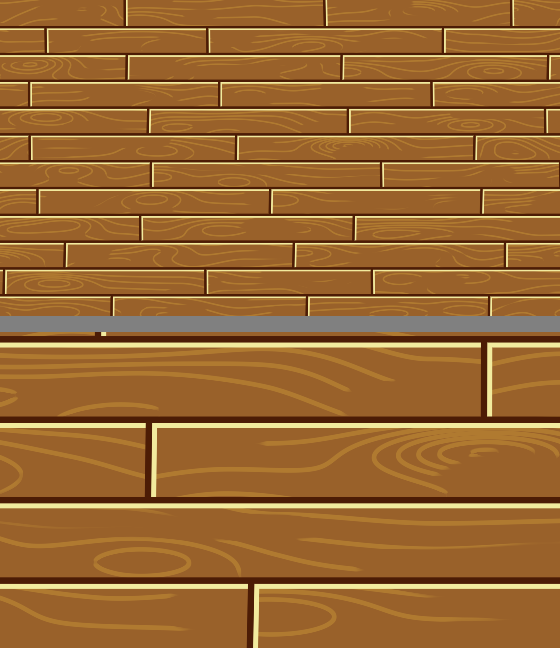
Top, the full canvas; bottom, a detail of the centre.
A WebGL 2 fragment shader for this texture:

```glsl
#version 300 es
precision highp float;

uniform vec2 u_resolution;
out vec4 outColor;

// Lengths are in board heights
const float ROWS = 11.787;
const float ROW_SHIFT = 0.014;
const float GAP = 0.074;
const float BEVEL = 0.062;
const float FIRST_JOINT = 1.96;
const float BOARD_LENGTH = 7.56;
const float STAGGER = 3.68;
const float DRIFT = 0.245;
const float JITTER = 2.1;
const float TILT = 0.05;
const float GRAIN_WIDTH = 0.058;
const float GRAIN_DENSITY = 3.0;
const float GRAIN_WAVE = 2.4;
const int KNOTS = 2;
const vec2 KNOT_SIZE = vec2(1.25, 0.3);

const vec3 WOOD = vec3(0.600, 0.380, 0.165);
const vec3 GRAIN = vec3(0.690, 0.480, 0.190);
const vec3 SHADOW = vec3(0.300, 0.110, 0.020);
const vec3 HIGHLIGHT = vec3(0.950, 0.920, 0.620);

float hash(vec2 p) {
    vec3 q = fract(p.xyx * 0.1031);
    q += dot(q, q.yzx + 33.33);
    return fract((q.x + q.y) * q.z);
}

float noise(vec2 p) {
    vec2 i = floor(p), f = fract(p);
    f = f * f * (3.0 - 2.0 * f);
    float low = mix(hash(i), hash(i + vec2(1, 0)), f.x);
    float high = mix(hash(i + vec2(0, 1)), hash(i + vec2(1, 1)), f.x);
    return mix(low, high, f.y);
}

// Position of the k-th joint in a row, leaning a little with height
float jointX(float k, float row, float y) {
    vec2 id = vec2(k + 17.0, row + 5.0);
    float alternate = STAGGER * (1.0 - mod(row, 2.0));
    float lean = TILT * (hash(id + 61.0) - 0.5) * (y - 0.5);
    return FIRST_JOINT + BOARD_LENGTH * k + alternate
         + DRIFT * (row - 5.5) + JITTER * (hash(id) - 0.5) + lean;
}

// Height field whose contours are the grain; knots close them into loops
float grainField(vec2 q, vec2 seed) {
    float field = GRAIN_DENSITY * q.y
                + GRAIN_WAVE * noise(q * vec2(0.5, 0.7) + seed * 7.3);
    for (int i = 0; i < KNOTS; i++) {
        vec2 id = seed + float(i) * 23.0;
        vec2 center = vec2(hash(id + 3.0) * BOARD_LENGTH, 0.25 + 0.5 * hash(id + 9.0));
        vec2 d = (q - center) / KNOT_SIZE;
        field += (1.4 + 1.4 * hash(id + 15.0)) * exp(-dot(d, d));
    }
    return field;
}

float grainLines(vec2 q, vec2 seed, float px) {
    const float STEP = 0.01;
    float field = grainField(q, seed);
    vec2 slope = vec2(grainField(q + vec2(STEP, 0), seed),
                      grainField(q + vec2(0, STEP), seed)) - field;
    float steepness = length(slope) / STEP;
    float dist = abs(fract(field) - 0.5) / max(steepness, 0.1);
    // Strokes taper out at gaps and on flat spots
    float stroke = smoothstep(0.27, 0.36, noise(q * vec2(0.55, 2.2) + seed * 3.7))
                 * smoothstep(0.6, 1.5, steepness);
    float halfWidth = 0.5 * GRAIN_WIDTH * stroke;
    return stroke * (1.0 - smoothstep(halfWidth - 0.5 * px, halfWidth + 0.5 * px, dist));
}

void main() {
    float px = ROWS / u_resolution.y;
    vec2 p = vec2(gl_FragCoord.x, u_resolution.y - gl_FragCoord.y) * px;
    p.y += ROW_SHIFT;
    float row = floor(p.y);
    float y = fract(p.y);

    // Find the board between two neighbouring joints
    float k = -2.0;
    for (int i = 0; i < 8; i++) {
        if (p.x >= jointX(k + 1.0, row, y)) k += 1.0;
    }
    vec2 fromStart = vec2(p.x - jointX(k, row, y), y);
    vec2 fromEnd = vec2(p.x - jointX(k + 1.0, row, y), y - 1.0);
    vec2 seed = vec2(k + 4.0, row + 2.0) * vec2(13.0, 17.0);

    vec3 color = mix(WOOD, GRAIN, grainLines(fromStart, seed, px));

    // Light bevel on the top and left, dark gap around the board
    if (row < 0.5) fromStart.y += 1.0;
    vec2 bevel = 1.0 - smoothstep(-0.5 * px, 0.5 * px, fromStart - GAP - BEVEL);
    color = mix(color, HIGHLIGHT, max(bevel.x, bevel.y));
    vec2 gap = max(1.0 - smoothstep(-0.5 * px, 0.5 * px, fromStart - GAP),
                   smoothstep(-px, 0.0, fromEnd));
    color = mix(color, SHADOW, max(gap.x, gap.y));

    outColor = vec4(color, 1.0);
}
```
